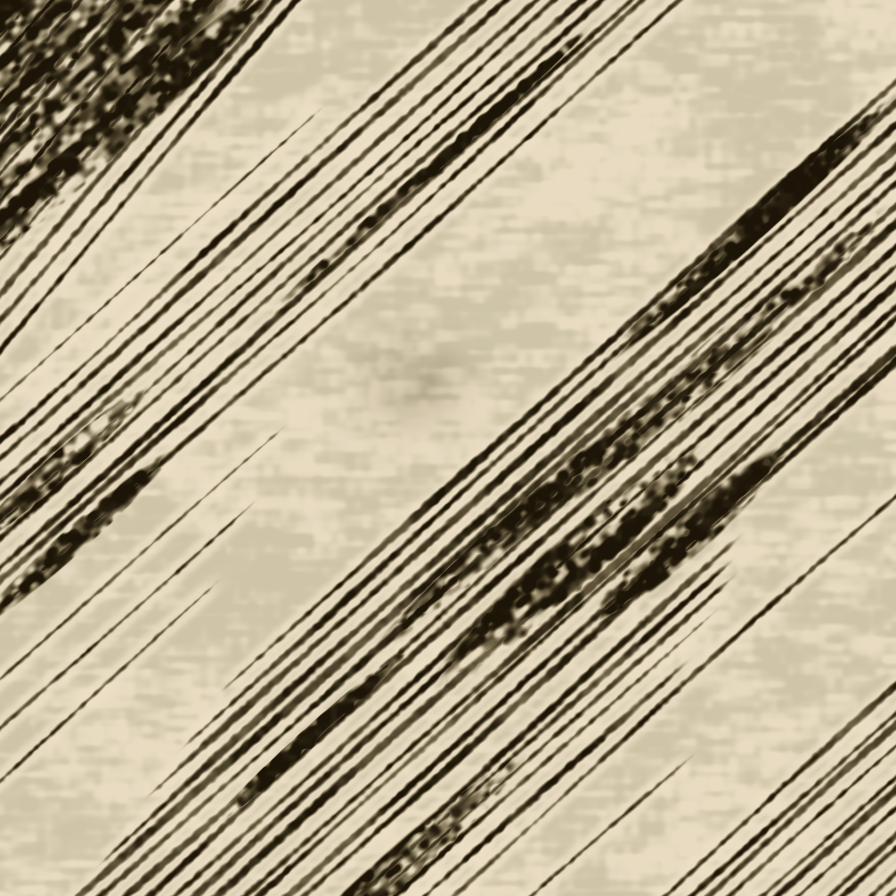
Give the GLSL for this pattern, as a WebGL 2 fragment shader.

```glsl
#version 300 es
precision highp float;
// Diagonal bundles of rough brown ink strands on warm woven cream paper.
uniform vec2 u_resolution;
out vec4 outColor;

const vec3 PAPER_LIGHT = vec3(0.91, 0.86, 0.76);
const vec3 PAPER_SHADE = vec3(0.81, 0.77, 0.655);
const vec3 PAPER_HALO = vec3(0.93, 0.88, 0.785);
const vec3 INK_MID = vec3(0.50, 0.45, 0.33);
const vec3 INK_DARK = vec3(0.11, 0.08, 0.025);
const float SLANT = 0.733;  // strand angle in radians
const float NEVER = 3.0;    // strand end beyond the canvas

// Dense ink patches: along, across, half length, half width
const int PATCHES = 11;
const vec4 patches[PATCHES] = vec4[PATCHES](
    vec4(0.72, -0.152, 0.21, 0.033), vec4(1.00, -0.092, 0.26, 0.026),
    vec4(1.12, -0.008, 0.24, 0.016), vec4(0.84, -0.215, 0.15, 0.024),
    vec4(0.72, -0.078, 0.24, 0.020), vec4(0.33, -0.275, 0.22, 0.024),
    vec4(0.38, -0.100, 0.16, 0.012), vec4(0.33, 0.240, 0.15, 0.016),
    vec4(0.90, 0.281, 0.26, 0.010), vec4(0.37, 0.312, 0.14, 0.016),
    vec4(0.65, 0.550, 0.28, 0.026));

float hash(vec2 p) {
    vec3 q = fract(vec3(p.xyx) * 0.1031);
    q += dot(q, q.yzx + 33.33);
    return fract((q.x + q.y) * q.z);
}

float noise(vec2 p) {
    vec2 cell = floor(p), f = fract(p);
    f = f * f * (3.0 - 2.0 * f);
    float low = mix(hash(cell), hash(cell + vec2(1, 0)), f.x);
    float high = mix(hash(cell + vec2(0, 1)), hash(cell + vec2(1, 1)), f.x);
    return mix(low, high, f.y);
}

// Strands spread between two edges, as (ink, pale halo);
// starts and ends are given at each edge.
vec2 strands(vec2 q, vec2 edges, int count, vec2 starts, vec2 ends,
             float halfWidth, float seed, float grain, float soft) {
    vec2 mark = vec2(0.0);
    for (int i = 0; i < count; i++) {
        float id = float(i) * 7.3 + seed;
        float jitter = hash(vec2(id, seed)) - 0.5;
        float t = (float(i) + 0.5) / float(count);
        float center = mix(edges.x, edges.y, t + 0.5 * jitter / float(count));
        center += (noise(vec2(q.x * 2.5, id)) - 0.5) * 0.008;
        float start = mix(starts.x, starts.y, t) + 0.1 * jitter;
        float end = mix(ends.x, ends.y, t) - 0.06 * jitter;
        float taper = smoothstep(start, start + 0.15, q.x)
                    * (1.0 - smoothstep(end - 0.15, end, q.x));
        float swell = noise(vec2(q.x * 6.0, id + 40.0));
        float width = halfWidth * (0.4 + swell) * (0.4 + 0.6 * taper);
        float d = abs(q.y - center) + (grain - 0.5) * 0.002;
        float line = 1.0 - smoothstep(width - soft, width + soft, d);
        float strength = 0.62 + 0.45 * noise(vec2(q.x * 12.0, id + 90.0));
        float halo = 1.0 - smoothstep(0.005, 0.016, d);
        mark = max(mark, vec2(line * strength, halo) * smoothstep(0.0, 0.3, taper));
    }
    return mark;
}

// Soft elongated mask, 1 at the centre
float patchMask(vec2 q, vec4 shape) {
    return 1.0 - smoothstep(0.4, 1.1, length((q - shape.xy) / shape.zw));
}

void main() {
    float pixel = 1.0 / min(u_resolution.x, u_resolution.y);
    vec2 p = gl_FragCoord.xy * pixel;
    vec2 along = vec2(cos(SLANT), sin(SLANT));
    vec2 q = vec2(dot(p, along), dot(p, vec2(-along.y, along.x)));
    vec2 fan = vec2(q.x, q.y - 0.13 * (q.x - 0.41));  // steeper corner bundle
    float grain = noise(p * 150.0);
    float soft = max(0.0026, pixel);

    // Central bundle and its trailing strands
    vec2 mark = strands(q, vec2(0.014, -0.238), 15, vec2(0.36, -0.9), vec2(NEVER), 0.0037, 3.0, grain, soft);
    mark = max(mark, strands(q, vec2(-0.245, -0.325), 5, vec2(-1.0), vec2(0.94, 0.76), 0.0029, 11.0, grain, soft));
    mark = max(mark, strands(q, vec2(-0.338), 1, vec2(0.2), vec2(NEVER), 0.0023, 17.0, grain, soft));
    mark = max(mark, strands(q, vec2(-0.400), 1, vec2(0.1), vec2(0.71), 0.0018, 23.0, grain, soft));
    // Upper bundle and loose strands beside it
    mark = max(mark, strands(q, vec2(0.392, 0.232), 9, vec2(-1.0), vec2(NEVER), 0.0029, 29.0, grain, soft));
    mark = max(mark, strands(q, vec2(0.414), 1, vec2(0.1), vec2(0.89), 0.0012, 31.0, grain, soft));
    mark = max(mark, strands(q, vec2(0.190, 0.075), 3, vec2(-1.0), vec2(0.63, 0.40), 0.0014, 37.0, grain, soft));
    // Corner bundles
    mark = max(mark, strands(fan, vec2(0.730, 0.448), 14, vec2(-1.0), vec2(NEVER), 0.0034, 41.0, grain, soft));
    mark = max(mark, strands(q, vec2(-0.492, -0.690), 12, vec2(-1.0), vec2(NEVER), 0.0031, 47.0, grain, soft));

    // Speckled fill, split by thin pale streaks; weaker masks leave fewer specks
    float fill = 0.75 * patchMask(q, vec4(0.68, 0.67, 0.34, 0.13));
    for (int i = 0; i < PATCHES; i++) fill = max(fill, patchMask(q, patches[i]));
    float streak = noise(vec2(q.x * 5.0, q.y * 110.0));
    float speckle = noise(q * vec2(100.0, 150.0) + 119.0);
    float specks = 0.45 * speckle + 0.55 * streak - 0.25 * (1.0 - fill);
    float ink = max(mark.x, smoothstep(0.0, 0.35, fill) * smoothstep(0.06, 0.58, specks));
    ink = clamp(ink * (0.8 + 0.26 * noise(p * 110.0 + 71.0)), 0.0, 1.0);

    // Paper weave, mottling, pale halos and a faint stain
    float weave = noise(p * vec2(30.0, 140.0)) * 0.3 + noise(p * vec2(110.0, 80.0)) * 0.2;
    float mottle = noise(p * 6.0) * 0.25 + noise(p * vec2(17.0, 26.0) + 50.0) * 0.25;
    vec3 color = mix(PAPER_LIGHT, PAPER_SHADE, smoothstep(0.32, 0.66, weave + mottle));
    color = mix(color, PAPER_HALO, 0.75 * mark.y);
    vec2 toStain = p - vec2(0.46, 0.575);
    float stain = exp(-dot(toStain * 16.0, toStain * 22.0));
    color -= 0.13 * stain * (0.3 + noise(p * 42.0));

    // Ink passes through a brown mid tone into near black
    color = mix(color, INK_MID, smoothstep(0.0, 0.55, ink));
    color = mix(color, INK_DARK, smoothstep(0.4, 0.95, ink));
    outColor = vec4(color, 1.0);
}
```
